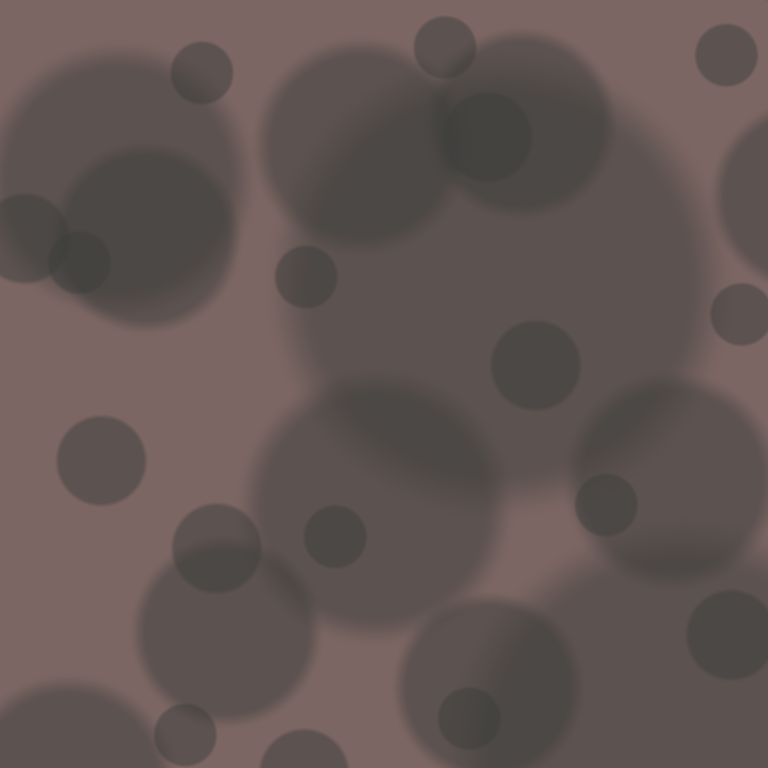
Give the GLSL for this background, as a WebGL 1 fragment shader.

```glsl
precision highp float;
// Soft translucent dark discs of several sizes, scattered over a dusty mauve ground.

uniform vec2 u_resolution;

const vec3 GROUND = vec3(0.486, 0.400, 0.388);
const vec3 INK = vec3(0.236, 0.241, 0.232);
const float OPACITY = 0.5;    // strength of each disc
const float MARGIN = 0.1;     // centres may lie this far outside the canvas
const float JITTER = 0.025;   // irregularity of the scatter
const int MAX_DISCS = 12;

// Centre of disc n: a wrapped lattice walk with a small wobble.
vec2 discCentre(float n, vec2 start, vec2 stride) {
    vec2 walk = start + n * stride;
    vec2 wrapped = mod(walk + MARGIN, 1.0 + 2.0 * MARGIN) - MARGIN;
    return wrapped + JITTER * sin(n * n * vec2(2.3, 4.1));
}

// Fraction of the ground that shows through one tier of equal discs.
float tierLight(vec2 p, int count, float radius, float blur, vec2 start, vec2 stride) {
    float pixel = 1.0 / min(u_resolution.x, u_resolution.y);
    float halfEdge = max(blur, pixel);
    float light = 1.0;
    for (int i = 0; i < MAX_DISCS; i++) {
        if (i >= count) break;
        float d = distance(p, discCentre(float(i), start, stride)) - radius;
        float cover = 1.0 - smoothstep(-halfEdge, halfEdge, d);
        light *= 1.0 - OPACITY * cover;
    }
    return light;
}

void main() {
    vec2 p = gl_FragCoord.xy / min(u_resolution.x, u_resolution.y);

    // Large discs are out of focus, small ones are nearly crisp.
    float light = 1.0;
    light *= tierLight(p, 2, 0.276, 0.036, vec2(0.65, 0.63), vec2(0.22, -0.59));
    light *= tierLight(p, 2, 0.163, 0.023, vec2(0.154, 0.766), vec2(0.316, -0.406));
    light *= tierLight(p, 3, 0.130, 0.017, vec2(0.47, 0.81), vec2(-0.40, -0.81));
    light *= tierLight(p, 5, 0.116, 0.013, vec2(0.19, 0.69), vec2(0.427, -0.565));
    light *= tierLight(p, 8, 0.058, 0.004, vec2(0.132, 0.40), vec2(0.88, 0.67));
    light *= tierLight(p, 12, 0.0405, 0.003, vec2(0.263, 0.905), vec2(0.684, 0.906));

    gl_FragColor = vec4(mix(INK, GROUND, light), 1.0);
}
```
